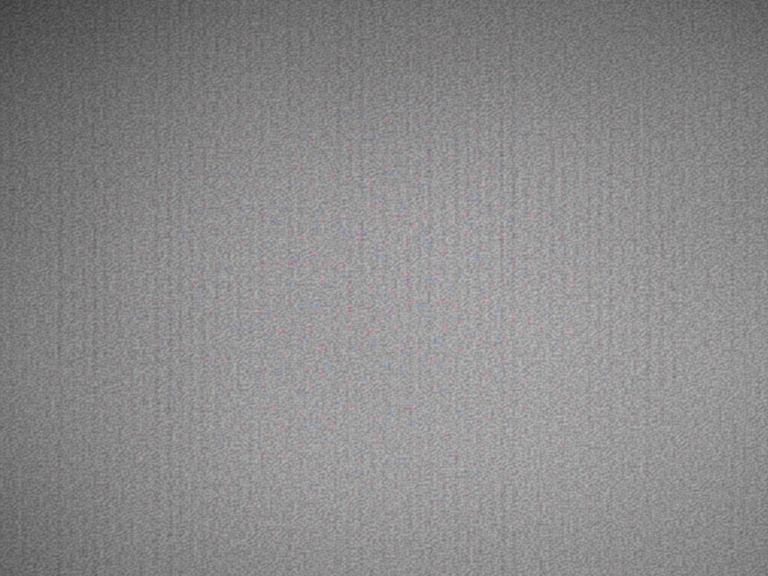
Write a Shadertoy shader that draws this texture.

```glsl
// Grey woven cloth with fine upright ribs under a soft, off-centre light.
// Broad shading is a tilted bowl; the weave is gradient noise plus a broken
// twill and thin dark seams; faint pink and blue flecks tint the middle.

#define LIGHT_CENTRE vec2(0.60, 0.38)
#define LIGHT_FALLOFF vec2(0.45, 0.50)
#define LIGHT_LEVEL 0.635
#define RIB_COUNT 48.0
#define RIB_DEPTH 0.055
#define GRAIN_SCALE 190.0
#define GRAIN_DEPTH 0.13
#define TWILL_SCALE 120.0
#define TWILL_DEPTH 0.025
#define FLECK_SCALE 60.0
#define FLECK_TINT 0.11

const float TAU = 6.28318;

float hash(vec2 p) {
    vec3 q = fract(p.xyx * 0.1031);
    q += dot(q, q.yzx + 33.33);
    return fract((q.x + q.y) * q.z);
}

float cornerSlope(vec2 cell, vec2 offset) {
    float angle = TAU * hash(cell);
    return dot(vec2(cos(angle), sin(angle)), offset);
}

// Gradient noise, roughly -0.7 to 0.7
float noise(vec2 p) {
    vec2 i = floor(p), f = p - i;
    vec2 u = f * f * f * (f * (f * 6.0 - 15.0) + 10.0);
    vec2 e = vec2(1.0, 0.0);
    float low = mix(cornerSlope(i, f), cornerSlope(i + e.xy, f - e.xy), u.x);
    float high = mix(cornerSlope(i + e.yx, f - e.yx), cornerSlope(i + e.xx, f - e.xx), u.x);
    return mix(low, high, u.y);
}

// Light pool that darkens towards the edges, most at the upper left
float shading(vec2 uv) {
    vec2 d = uv - LIGHT_CENTRE;
    return LIGHT_LEVEL - dot(LIGHT_FALLOFF, d * d) + 0.02 * noise(uv * 4.0 + 7.0);
}

// Uneven upright ribs, each with a rounded body and a broken dark seam
float ribs(vec2 p) {
    float x = p.x * RIB_COUNT + 0.5 * noise(vec2(p.x * 15.0, p.y * 0.6));
    float id = floor(x + 0.5);
    float away = abs(x - id);
    float soft = fwidth(x);
    float seam = 1.0 - smoothstep(0.06, 0.20 + soft, away);
    float strength = 0.25 + 0.75 * hash(vec2(id, 5.0));
    float broken = clamp(0.65 + 1.1 * noise(vec2(id * 3.7, p.y * 75.0)), 0.0, 1.0);
    float visible = clamp(0.65 + 0.9 * noise(p * 2.3 + 20.0), 0.25, 1.0);
    return visible * (0.22 * (away - 0.25) - seam * strength * broken + 0.13);
}

// Fine threads: crisp grain, a little coarser slub, short diagonal twill
float weave(vec2 p) {
    float grain = noise(p * GRAIN_SCALE * vec2(1.0, 1.15));
    float slub = noise(p * GRAIN_SCALE * vec2(0.55, 0.32) + 40.0);
    float phase = TWILL_SCALE * (p.y - 0.65 * p.x) + 1.2 * noise(p * 45.0);
    float fade = 1.0 - smoothstep(0.35, 0.65, fwidth(phase));
    float patchy = clamp(0.6 + noise(p * 35.0 + 11.0), 0.0, 1.0);
    return GRAIN_DEPTH * (grain + 0.35 * slub)
         + TWILL_DEPTH * fade * patchy * sin(TAU * phase);
}

// Pink and blue specks gathered around the middle of the cloth
vec3 flecks(vec2 p, vec2 uv) {
    vec2 d = (uv - vec2(0.5, 0.47)) / vec2(0.30, 0.34);
    float gather = exp(-dot(d, d));
    float pink = smoothstep(0.18, 0.50, noise(p * FLECK_SCALE + 3.0));
    float blue = smoothstep(0.18, 0.50, noise(p * FLECK_SCALE * 0.8 + 90.0));
    vec3 tint = pink * vec3(0.55, -0.35, -0.05) + blue * vec3(-0.35, -0.10, 0.35);
    return FLECK_TINT * gather * tint;
}

void mainImage(out vec4 fragColor, in vec2 fragCoord) {
    vec2 uv = fragCoord / iResolution.xy;
    vec2 p = fragCoord / iResolution.y;

    float light = shading(uv);
    float relief = weave(p) + RIB_DEPTH * ribs(p);
    float grey = light + relief * (0.35 + 1.1 * light);

    vec3 cloth = vec3(grey) + vec3(0.003, -0.002, 0.0) + flecks(p, uv);
    fragColor = vec4(clamp(cloth, 0.0, 1.0), 1.0);
}
```
